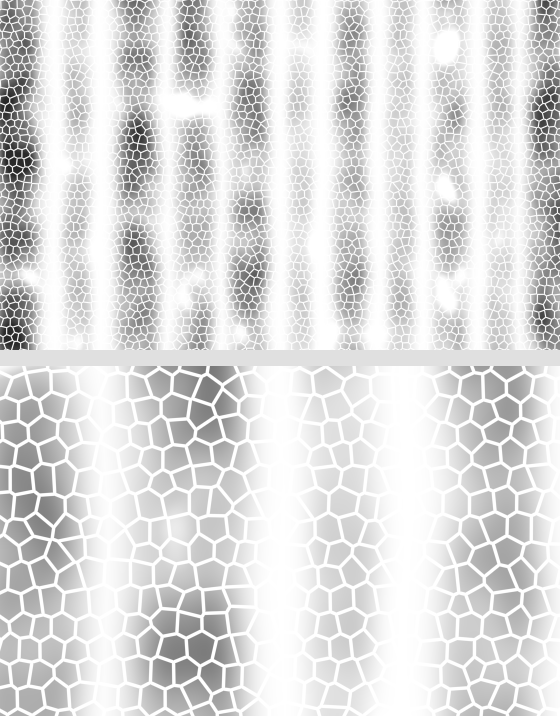
Top: the whole. Bottom: its middle third, enlarged.
A Shadertoy shader for this pattern:

```glsl
// Vertical smoky grey stripes tiled by a white-jointed cellular mosaic.
#define STRIPES 11
#define CELL_ROWS 44.0
#define CELL_JITTER 0.56
#define JOINT_HALF_WIDTH 0.072
#define FIRST_CENTRE 0.029
#define STRIPE_SPAN 0.954
#define STRIPE_WOBBLE 0.005
#define CLOUD_SCALE vec2(8.0, 6.0)
#define CLOUD_CONTRAST 1.1
#define HOLE_LEVEL -0.46

// Peak darkness of each stripe, left to right; it also sets the width
const float STRENGTH[STRIPES] = float[STRIPES](
    0.65, 0.25, 0.53, 0.44, 0.46, 0.19, 0.36, 0.25, 0.39, 0.23, 0.60);

vec2 hash2(vec2 p) {
    vec3 q = fract(p.xyx * vec3(0.1031, 0.1030, 0.0973));
    q += dot(q, q.yzx + 33.33);
    return fract((q.xx + q.yz) * q.zy);
}

float gradientDot(vec2 corner, vec2 offset) {
    float angle = 6.28319 * hash2(corner + 17.0).x;
    return dot(vec2(cos(angle), sin(angle)), offset);
}

float gradientNoise(vec2 p) {
    vec2 i = floor(p), f = fract(p);
    vec2 u = f * f * f * (f * (f * 6.0 - 15.0) + 10.0);
    vec2 e = vec2(1.0, 0.0);
    float low = mix(gradientDot(i, f), gradientDot(i + e, f - e), u.x);
    float high = mix(gradientDot(i + e.yx, f - e.yx),
                     gradientDot(i + e.xx, f - e.xx), u.x);
    return 1.4 * mix(low, high, u.y);
}

float clouds(vec2 p) {
    return 0.72 * gradientNoise(p) + 0.28 * gradientNoise(p * 2.1 + 31.7);
}

// Vector from p to the seed of one mosaic cell; odd rows are staggered
vec2 toSeed(vec2 cell, vec2 p) {
    float stagger = 0.5 * mod(cell.y, 2.0) - 0.25;
    return cell + vec2(0.5 + stagger, 0.5) + CELL_JITTER * (hash2(cell) - 0.5) - p;
}

// Distance to the nearest border between Voronoi cells
float cellBorder(vec2 p) {
    vec2 base = floor(p), nearestCell = base, nearest = vec2(8.0);
    for (int y = -1; y <= 1; y++)
    for (int x = -1; x <= 1; x++) {
        vec2 cell = base + vec2(x, y);
        vec2 seed = toSeed(cell, p);
        if (dot(seed, seed) < dot(nearest, nearest)) {
            nearest = seed;
            nearestCell = cell;
        }
    }
    float border = 8.0;
    for (int y = -2; y <= 2; y++)
    for (int x = -2; x <= 2; x++) {
        if (x == 0 && y == 0) continue;
        vec2 seed = toSeed(nearestCell + vec2(x, y), p);
        border = min(border, dot(0.5 * (nearest + seed), normalize(seed - nearest)));
    }
    return border;
}

// Soft bands whose spacing tightens slightly to the right
float stripeDarkness(float x) {
    float darkness = 0.0;
    for (int i = 0; i < STRIPES; i++) {
        float t = float(i) / float(STRIPES - 1);
        float centre = FIRST_CENTRE + STRIPE_SPAN * t
                     + 0.031 * sin(3.14159 * t) + 0.007 * sin(6.28319 * t);
        float halfWidth = 0.0135 + 0.041 * STRENGTH[i];
        float d = abs(x - centre) / halfWidth;
        darkness = max(darkness, STRENGTH[i] * exp(-d * d * d));
    }
    return darkness;
}

void mainImage(out vec4 fragColor, in vec2 fragCoord) {
    vec2 p = fragCoord / iResolution.y;
    float x = fragCoord.x / iResolution.x + STRIPE_WOBBLE * gradientNoise(p * 5.0 + 9.0);

    // Clouds darken the stripes in blobs and open a few white holes
    float cloud = clouds(p * CLOUD_SCALE + 3.3);
    float darkness = stripeDarkness(x) * max(0.85 + CLOUD_CONTRAST * cloud, 0.0);
    darkness *= smoothstep(HOLE_LEVEL - 0.1, HOLE_LEVEL + 0.1, cloud);

    // White joints between the tiles
    float pixel = CELL_ROWS / iResolution.y;
    float tile = smoothstep(JOINT_HALF_WIDTH - 0.7 * pixel,
                            JOINT_HALF_WIDTH + 0.7 * pixel,
                            cellBorder(p * CELL_ROWS));
    fragColor = vec4(vec3(1.0 - min(darkness, 0.84) * tile), 1.0);
}
```
